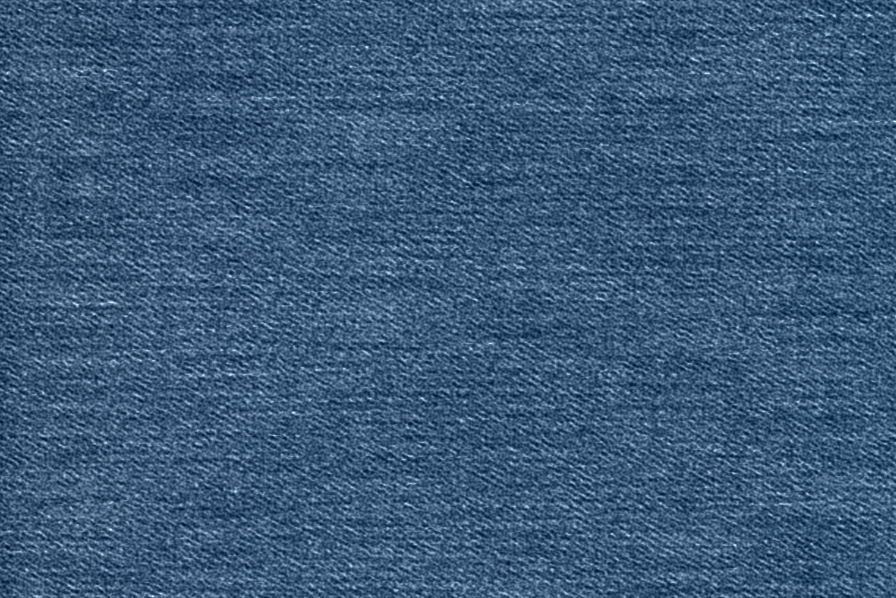
A WebGL 1 fragment shader for this texture:

```glsl
precision highp float;
// Washed blue denim: fine diagonal twill, uneven weft rows and pale flecks.

uniform vec2 u_resolution;

vec2 gradientAt(vec2 cell) {
  vec3 h = fract(cell.xyx * vec3(0.1031, 0.1030, 0.0973));
  h += dot(h, h.yzx + 33.33);
  float angle = 6.28318 * fract((h.x + h.y) * h.z);
  return vec2(cos(angle), sin(angle));
}

// Gradient noise, roughly -0.7 to 0.7 with a mean of zero.
float noise(vec2 p) {
  vec2 i = floor(p);
  vec2 f = p - i;
  vec2 u = f * f * f * (f * (f * 6.0 - 15.0) + 10.0);
  vec2 e = vec2(0.0, 1.0);
  float low = mix(dot(gradientAt(i), f),
                  dot(gradientAt(i + e.yx), f - e.yx), u.x);
  float high = mix(dot(gradientAt(i + e.xy), f - e.xy),
                   dot(gradientAt(i + e.yy), f - e.yy), u.x);
  return mix(low, high, u.y);
}

// Broad fading of the dye, stretched along the weft.
float fading(vec2 p) {
  float cloud = 0.8 * noise(p * vec2(2.0, 3.5) + 11.0);
  cloud += 0.7 * noise(p * vec2(3.0, 22.0) + 37.0);
  return cloud + 0.6 * noise(p * vec2(42.0, 5.0) + 53.0);
}

// Diagonal ribs falling to the right, broken into short stitches.
float twill(vec2 p) {
  float wobble = 0.3 * noise(p * vec2(12.0, 20.0)) + 0.35 * noise(p * 70.0 + 7.0);
  float across = p.y + 0.56 * p.x;
  float along = p.x - 0.56 * p.y;
  float rib = sin(6.28318 * (across * 84.0 + wobble));
  float strength = 0.078 + 0.07 * noise(p * vec2(20.0, 40.0) + 71.0);
  float stitches = noise(vec2(along * 80.0, across * 168.0) + 19.0);
  return strength * rib + 0.20 * stitches * (1.0 + 0.3 * rib);
}

// Thin dark and light threads running across the cloth.
float weft(vec2 p) {
  float y = p.y + 0.002 * noise(p * vec2(4.0, 3.0) + 83.0);
  float threads = noise(vec2(p.x * 4.0, y * 125.0) + 29.0);
  float slubs = noise(vec2(p.x * 24.0, y * 145.0) + 43.0);
  return 0.14 * threads + 0.12 * slubs;
}

// Pale dashes of undyed yarn, gathered in some of the rows.
float flecks(vec2 p) {
  float dash = smoothstep(0.1, 0.45, noise(vec2(p.x * 105.0, p.y * 175.0) + 97.0));
  float row = smoothstep(0.0, 0.4, noise(vec2(p.x * 3.5, p.y * 95.0) + 61.0));
  return dash * (0.15 + row);
}

void main() {
  vec2 p = gl_FragCoord.xy / u_resolution.y;
  vec2 uv = gl_FragCoord.xy / u_resolution;

  float grain = noise(p * vec2(190.0, 205.0) + 3.0);
  float tone = twill(p) + weft(p) + 0.25 * grain + 0.045 * fading(p);
  tone += 0.17 * flecks(p) - 0.01;

  // Lift the highlights, then darken the lower left edge a little.
  tone += 0.6 * tone * tone - 0.006;
  tone -= 0.06 * (1.0 - smoothstep(0.0, 0.03, uv.x)) * (1.0 - 0.7 * uv.y);

  vec3 indigo = vec3(0.235, 0.355, 0.477);
  vec3 tint = vec3(-0.008, 0.004, 0.004) * (uv.x - 0.5);
  gl_FragColor = vec4(clamp(indigo + tint + tone, 0.0, 1.0), 1.0);
}
```
